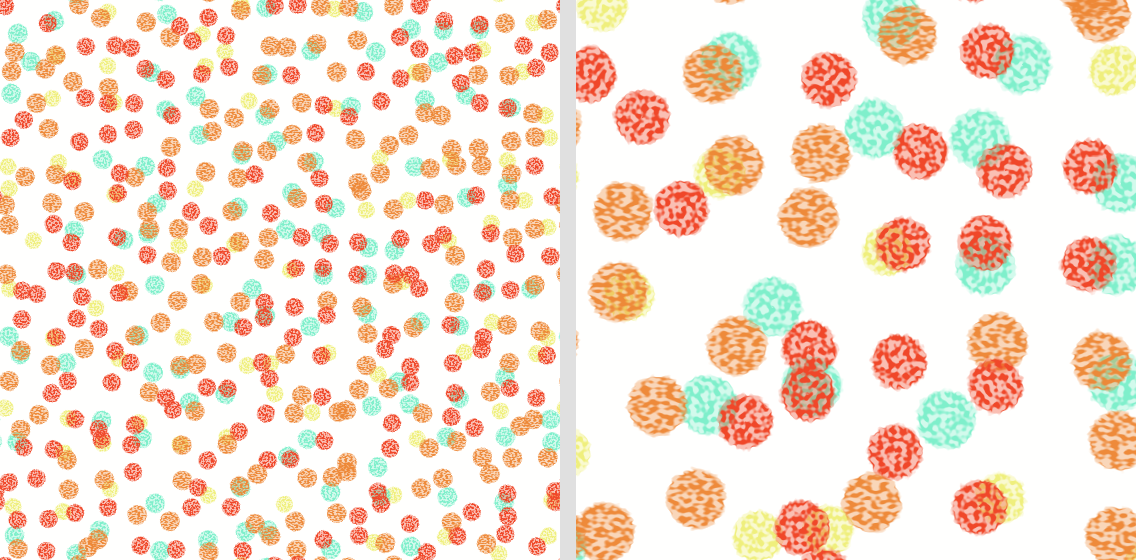
Left: the whole. Right: its middle third, enlarged.
Give the GLSL for this pattern, as a WebGL 2 fragment shader.

```glsl
#version 300 es
precision highp float;

uniform vec2 u_resolution;
out vec4 fragColor;

// Inks
const vec3 PAPER  = vec3(1.0, 1.0, 0.995);
const vec3 YELLOW = vec3(0.93, 0.93, 0.42);
const vec3 MINT   = vec3(0.43, 0.93, 0.77);
const vec3 ORANGE = vec3(0.93, 0.53, 0.21);
const vec3 RED    = vec3(0.94, 0.28, 0.16);

// Layout: whole cells per canvas side, dot radii in canvas units
const float BACK_GRID     = 13.0;
const float FRONT_GRID    = 18.0;
const float YELLOW_RADIUS = 0.0152;
const float MINT_RADIUS   = 0.0176;
const float ORANGE_RADIUS = 0.0176;
const float RED_RADIUS    = 0.0163;
const float JITTER        = 0.76;   // share of a cell a dot may wander

// Chalk texture, in units of the dot radius
const vec2  ROUND_GRAIN  = vec2(5.0);
const vec2  STREAK_GRAIN = vec2(3.6, 6.5);
const float RING_FREQ    = 15.0;
const float EDGE_ROUGH   = 0.16;
const float THIN_INK     = 0.35;

vec3 hash(vec3 q) {
    uvec3 v = uvec3(ivec3(q)) * 1664525u + 1013904223u;
    v.x += v.y * v.z; v.y += v.z * v.x; v.z += v.x * v.y;
    v ^= v >> 16u;
    v.x += v.y * v.z; v.y += v.z * v.x; v.z += v.x * v.y;
    return vec3(v >> 8u) / 16777216.0;
}

float corner(vec2 cell, vec2 offset, float seed) {
    float angle = 6.2832 * hash(vec3(cell, seed)).x;
    return dot(vec2(cos(angle), sin(angle)), offset);
}

float gradientNoise(vec2 p, float seed) {
    vec2 i = floor(p), f = p - i;
    vec2 w = f * f * f * (f * (f * 6.0 - 15.0) + 10.0);
    vec2 e = vec2(1.0, 0.0);
    float low  = mix(corner(i, f, seed), corner(i + e, f - e, seed), w.x);
    float high = mix(corner(i + e.yx, f - e.yx, seed),
                     corner(i + 1.0, f - 1.0, seed), w.x);
    return mix(low, high, w.y);
}

// Coverage of one scribbled chalk dot; p is measured in radii
float chalkDot(vec2 p, float seed, vec2 grain, float rings, float pixel) {
    float r = length(p);
    if (r > 1.2 + pixel) return 0.0;
    float speck = gradientNoise(p * grain, seed);
    float wobble = gradientNoise(p * 1.6, seed + 1.0);

    // Wavy loops wound around an off-centre point
    vec2 hub = 0.25 * (hash(vec3(seed, 7.0, 3.0)).xy - 0.5);
    float loops = sin(RING_FREQ * length(p - hub) + atan(p.y, p.x) + 5.0 * wobble);
    float density = smoothstep(-0.25, 0.25, speck + rings * loops);

    float rim = r + EDGE_ROUGH * speck + 0.06 * wobble;
    float soft = max(0.06, 0.6 * pixel);
    float disc = 1.0 - smoothstep(1.0 - soft, 1.0 + soft, rim);
    return disc * mix(THIN_INK, 1.0, density);
}

// Paints the dots of a wrapped, jittered grid whose pick lies in a range
vec3 paintDots(vec3 base, vec2 uv, float grid, vec2 pickRange, float radius,
               vec3 ink, float strength, vec2 grain, float rings) {
    vec2 home = floor(uv * grid);
    float pixel = 1.0 / (radius * min(u_resolution.x, u_resolution.y));
    for (int y = -1; y <= 1; y++) {
        for (int x = -1; x <= 1; x++) {
            vec2 cell = home + vec2(x, y);
            vec2 wrapped = mod(cell, grid);
            vec3 rnd = hash(vec3(wrapped, grid));
            if (rnd.z < pickRange.x || rnd.z >= pickRange.y) continue;
            vec2 centre = (cell + 0.5 + JITTER * (rnd.xy - 0.5)) / grid;
            float seed = 2.0 * (wrapped.x + grid * wrapped.y) + 11.0;
            float cover = chalkDot((uv - centre) / radius, seed, grain, rings, pixel);
            base = mix(base, ink, strength * cover);
        }
    }
    return base;
}

void main() {
    vec2 uv = gl_FragCoord.xy / u_resolution;
    vec2 lower = vec2(0.0, 0.5), upper = vec2(0.5, 1.0);
    vec3 colour = PAPER;

    // Pale dots behind, strong dots in front
    colour = paintDots(colour, uv, BACK_GRID, lower, YELLOW_RADIUS,
                       YELLOW, 0.88, ROUND_GRAIN, 0.14);
    colour = paintDots(colour, uv, BACK_GRID, upper, MINT_RADIUS,
                       MINT, 0.88, ROUND_GRAIN, 0.16);
    colour = paintDots(colour, uv, FRONT_GRID, lower, ORANGE_RADIUS,
                       ORANGE, 0.98, STREAK_GRAIN, 0.03);
    colour = paintDots(colour, uv, FRONT_GRID, upper, RED_RADIUS,
                       RED, 1.0, ROUND_GRAIN, 0.16);

    fragColor = vec4(colour, 1.0);
}
```
